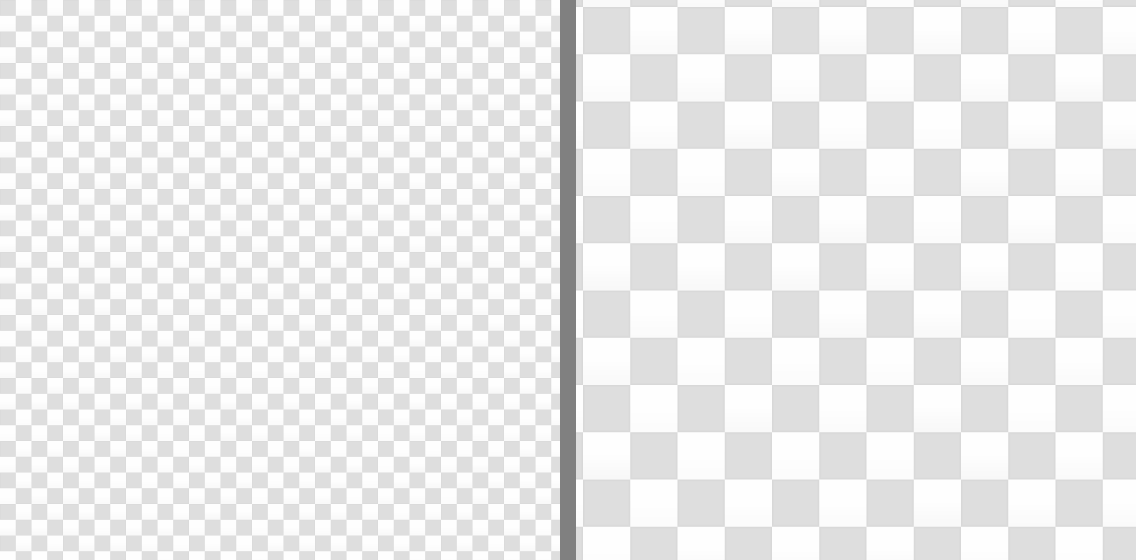
Left, the full canvas; right, a detail of the centre.
A three.js fragment shader for this pattern:

```glsl
varying vec2 vUv;

const float CELLS = 35.5556;      // cells across and down, last one cut off
const vec3 GRAY = vec3(0.87);
const vec3 WHITE = vec3(0.997);
const float FADE_START = 0.35;    // height in a white cell where shading begins
const float FADE_MIN = 0.008;
const float FADE_MAX = 0.024;
const float RIM_WIDTH = 0.06;     // hairline along gray cells, in cells
const float RIM_DARKEN = 0.025;

float hash(vec2 p) {
  return fract(sin(dot(p, vec2(12.9898, 78.233))) * 43758.5453);
}

// Square wave of period 2 with edges softened over one pixel
vec2 softSquare(vec2 p, vec2 edgeDist, vec2 pixel) {
  vec2 side = 1.0 - 2.0 * mod(floor(p), 2.0);
  return side * clamp(edgeDist / (0.5 * pixel), 0.0, 1.0);
}

void main() {
  // Cells are counted from the upper left corner
  vec2 p = vec2(vUv.x, 1.0 - vUv.y) * CELLS;
  vec2 pixel = max(fwidth(p), vec2(1e-4));
  vec2 cell = floor(p);
  vec2 local = fract(p);
  vec2 edgeDist = 0.5 - abs(local - 0.5);

  // Checker coverage: 1 in gray cells, 0 in white cells
  vec2 wave = softSquare(p, edgeDist, pixel);
  float grayCover = 0.5 + 0.5 * wave.x * wave.y;

  // White cells darken slightly toward their lower edge
  float fade = mix(FADE_MIN, FADE_MAX, hash(cell));
  vec3 white = WHITE - fade * smoothstep(FADE_START, 1.0, local.y);

  // Gray cells carry a faint darker rim
  float rim = 1.0 - smoothstep(0.0, RIM_WIDTH, min(edgeDist.x, edgeDist.y));
  vec3 gray = GRAY - RIM_DARKEN * rim;

  gl_FragColor = vec4(mix(white, gray, grayCover), 1.0);
}
```
